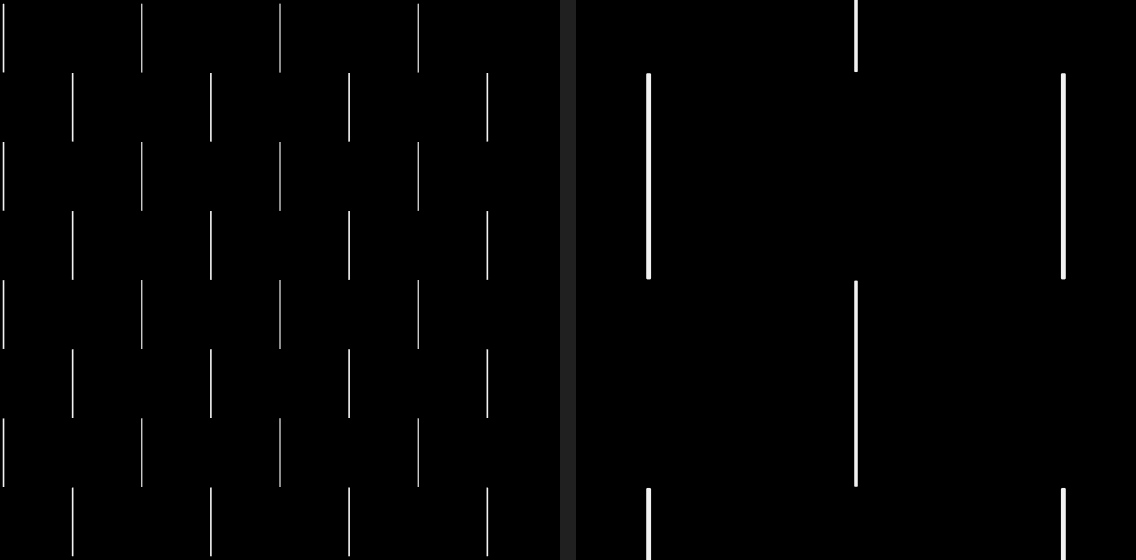
Left: the whole. Right: its middle third, enlarged.
Write a WebGL 2 fragment shader that draws this pattern.

```glsl
#version 300 es
precision highp float;

#define COLUMNS 4.0
#define ROWS 8.0
#define MARGIN 0.0063
#define THICK_WIDTH 0.0029
#define THIN_WIDTH 0.0021
#define DASH_GAP 0.0007
#define DASH_COLOR vec3(0.95)
#define GROUND_COLOR vec3(0.0)

uniform vec2 u_resolution;
out vec4 outColor;

// Distance to an upright bar with softly rounded corners
float barDistance(vec2 p, vec2 halfSize) {
    float radius = 0.6 * halfSize.x;
    vec2 q = abs(p) - halfSize + radius;
    return length(max(q, 0.0)) + min(max(q.x, q.y), 0.0) - radius;
}

void main() {
    vec2 uv = gl_FragCoord.xy / u_resolution;
    float pixel = 1.0 / min(u_resolution.x, u_resolution.y);
    vec2 pitch = (1.0 - 2.0 * MARGIN) / vec2(COLUMNS, ROWS);
    vec2 grid = (uv - MARGIN) / pitch;

    // Every other row, starting at the bottom, moves half a column right
    float row = clamp(floor(grid.y), 0.0, ROWS - 1.0);
    float shift = 0.5 * (1.0 - mod(row, 2.0));
    float column = clamp(round(grid.x - shift), 0.0, COLUMNS - 1.0);
    vec2 local = (grid - vec2(column + shift, row + 0.5)) * pitch;

    // Shifted rows and the left edge carry the heavier dashes
    bool heavy = shift > 0.0 || column < 0.5;
    float width = heavy ? THICK_WIDTH : THIN_WIDTH;
    vec2 halfSize = 0.5 * vec2(width, pitch.y - DASH_GAP);

    float d = barDistance(local, halfSize);
    float coverage = clamp(0.5 - d / pixel, 0.0, 1.0);
    outColor = vec4(mix(GROUND_COLOR, DASH_COLOR, coverage), 1.0);
}
```
